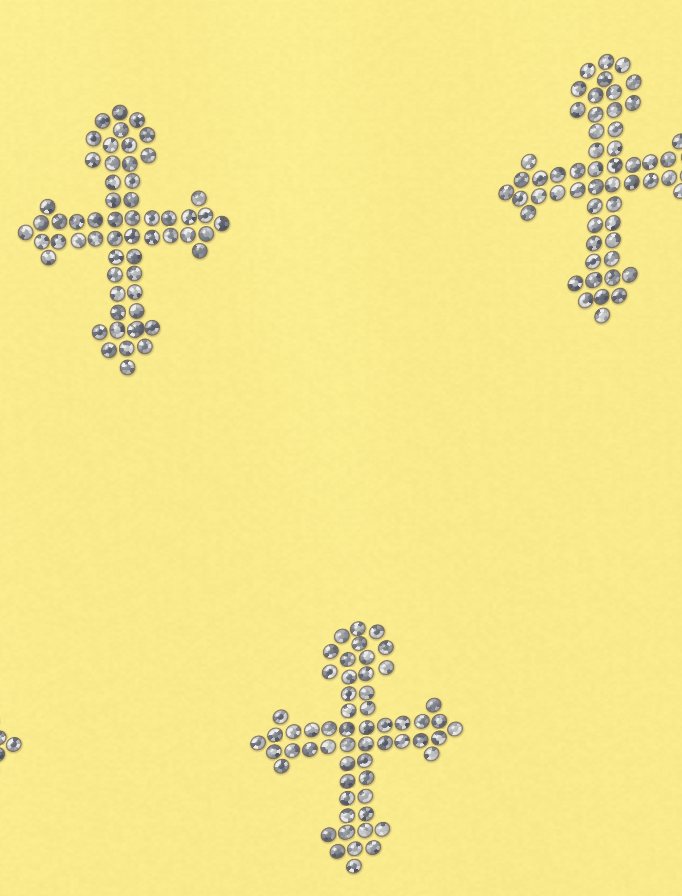
Write a Shadertoy shader that draws this pattern.

```glsl
const vec3 CLOTH = vec3(0.985, 0.935, 0.565);
const vec3 CLOTH_SHADE = vec3(0.95, 0.87, 0.49);
const vec3 SHADOW = vec3(0.70, 0.63, 0.40);
const vec3 SETTING = vec3(0.47, 0.42, 0.33);
const vec3 GLASS_DARK = vec3(0.30, 0.32, 0.37);
const vec3 GLASS_LIGHT = vec3(0.93, 0.93, 0.92);

// Lattice of crosses, in canvas heights
const vec2 FIRST_CROSS = vec2(0.138, 0.745);
const vec2 COL_STEP = vec2(0.5365, 0.0573);
const vec2 ROW_STEP = vec2(0.2604, -0.5664);
const vec2 COL_STEP_DRIFT = vec2(-0.043, -0.039);  // change of COL_STEP per row
const int ROWS = 2;

// Stones: PITCH in canvas heights, the rest in pitches
const float PITCH = 0.0206;
const float STONE_RADIUS = 0.425;
const float JITTER = 0.13;
const float SHAFT_TOP = 4.0;
const float SHAFT_BOTTOM = -6.0;
const float ARM_CELLS = 4.0;
const vec2 CROWN_RADII = vec2(1.58, 1.84);
const float CROWN_Y = 4.4;
const float CROWN_ANGLE = 0.628;
const float FOOT_PITCH = 0.95;
const float FACETS = 8.0;
const float TAU = 6.28319;

float hash(vec2 p) {
    return fract(sin(dot(p, vec2(127.1, 311.7))) * 43758.5453);
}

float noise(vec2 p) {
    vec2 i = floor(p), f = fract(p);
    f = f * f * (3.0 - 2.0 * f);
    return mix(mix(hash(i), hash(i + vec2(1, 0)), f.x),
               mix(hash(i + vec2(0, 1)), hash(i + vec2(1, 1)), f.x), f.y);
}

// Keeps the nearer stone: xy = offset from its centre, zw = its seat
void addStone(vec2 q, vec2 seat, float seed, inout vec4 nearest) {
    vec2 shift = vec2(hash(seat + seed), hash(seat + seed + 7.3)) - 0.5;
    vec2 offset = q - seat - JITTER * shift;
    if (dot(offset, offset) < dot(nearest.xy, nearest.xy)) nearest = vec4(offset, seat + seed);
}

vec4 nearestStone(vec2 q, float seed) {
    vec4 nearest = vec4(1e3, 1e3, 0.0, 0.0);
    vec2 side = vec2(q.x < 0.0 ? -1.0 : 1.0, q.y < 0.0 ? -1.0 : 1.0);
    vec2 cell = floor(vec2(abs(q.x), q.y));

    // Double shaft and double arms
    addStone(q, vec2(0.5 * side.x, clamp(cell.y, SHAFT_BOTTOM, SHAFT_TOP) + 0.5), seed, nearest);
    addStone(q, side * vec2(min(cell.x, ARM_CELLS) + 0.5, 0.5), seed, nearest);

    // Arm ends: point and two flares
    addStone(q, vec2(5.3 * side.x, 0.0), seed, nearest);
    addStone(q, side * vec2(4.12, 1.4), seed, nearest);

    // Crown: arch around a single stone
    addStone(q, vec2(0.0, 5.3), seed, nearest);
    for (int i = 0; i < 4; i++) {
        float angle = float(i) * CROWN_ANGLE;
        vec2 arch = CROWN_RADII * vec2(sin(angle), cos(angle));
        addStone(q, vec2(side.x * arch.x, CROWN_Y + arch.y), seed, nearest);
    }

    // Foot: rows narrowing to a point
    for (int i = 0; i < 3; i++) {
        float inset = i == 0 ? 0.5 : 0.0;
        float last = i == 2 ? 0.0 : 1.0;
        float k = clamp(floor(abs(q.x) / FOOT_PITCH - inset + 0.5), 0.0, last);
        addStone(q, vec2(side.x * (k + inset) * FOOT_PITCH, -5.5 - float(i)), seed, nearest);
    }
    return nearest;
}

// Cut glass: table, ring of facets, dark setting
vec3 stoneColor(vec2 p, vec2 id) {
    float r = length(p);
    float sector = floor(FACETS * (atan(p.y, p.x) / TAU + 0.5) + hash(id));
    float ring = hash(id + mod(sector, FACETS) * 1.7);
    float table = hash(id + 3.1) * 0.75;
    float tone = mix(table, ring, smoothstep(0.3, 0.5, r));
    tone += 0.16 * dot(p, vec2(-0.7, 0.7)) + 0.06;
    float glint = 1.0 - smoothstep(0.12, 0.32, length(p - vec2(-0.3, 0.28)));
    vec3 glass = mix(GLASS_DARK, GLASS_LIGHT, clamp(tone + 0.4 * glint, 0.0, 1.0));
    return mix(glass, SETTING, 0.85 * smoothstep(0.72, 0.95, r));
}

// Crepe grain, soft folds and a warmer lower part
vec3 clothColor(vec2 p) {
    float grain = noise(p * vec2(210.0, 260.0)) + 0.6 * noise(p * 420.0) - 0.8;
    float folds = noise(vec2(p.x * 7.0 + p.y * 0.8, p.y * 1.6));
    float shade = 0.28 * folds + 0.22 * (1.0 - p.y) - 0.08;
    return mix(CLOTH, CLOTH_SHADE, clamp(shade, 0.0, 1.0)) + 0.018 * grain;
}

void mainImage(out vec4 fragColor, in vec2 fragCoord) {
    vec2 p = fragCoord / iResolution.y;
    float edge = 1.0 / (iResolution.y * PITCH * STONE_RADIUS);
    vec3 color = clothColor(p);

    for (int j = 0; j < ROWS; j++) {
        for (int i = -1; i <= 1; i++) {
            float row = float(j), col = float(i);
            vec2 centre = FIRST_CROSS + row * ROW_STEP + col * (COL_STEP + row * COL_STEP_DRIFT);
            vec2 d = (p - centre) / PITCH;

            // Drape skews each cross a little differently
            float rise = 0.045 + 0.035 * row + 0.1 * col * (1.0 - row);
            float lean = 0.032 - 0.046 * col * (1.0 - row) - 0.047 * row;
            vec2 q = vec2(d.x + lean * d.y, (d.y - rise * d.x) / (1.0 - 0.06 * row));

            vec4 stone = nearestStone(q, 11.0 * row + 5.0 * col);
            vec2 s = stone.xy / STONE_RADIUS;
            float shadow = 1.0 - smoothstep(0.85, 1.3, length(s - vec2(0.06, -0.12)));
            color = mix(color, SHADOW, 0.7 * shadow);
            float cover = 1.0 - smoothstep(1.0 - 0.5 * edge, 1.0 + 0.5 * edge, length(s));
            color = mix(color, stoneColor(s, stone.zw), cover);
        }
    }
    fragColor = vec4(color, 1.0);
}
```
